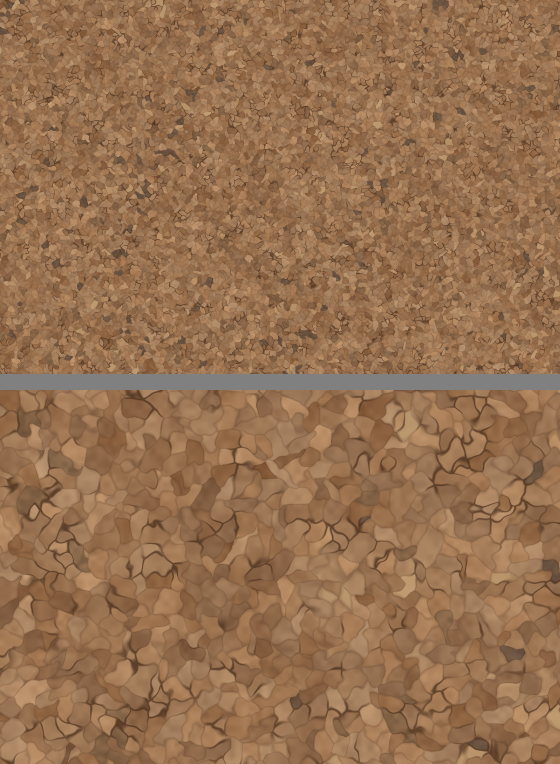
Top, the full canvas; bottom, a detail of the centre.
Give the GLSL for this texture, as a WebGL 1 fragment shader.

```glsl
precision highp float;
// Pressed cork board: small angular granules in warm browns with dark crevices.
// Granules are cells of a Voronoi pattern whose metric is stretched and turned
// per cell; value noise roughens the outlines and mottles the surface.

uniform vec2 u_resolution;

float hash(vec2 p) {
  return fract(sin(dot(p, vec2(127.1, 311.7))) * 43758.5453);
}

float noise(vec2 p) {
  vec2 i = floor(p);
  vec2 f = fract(p);
  f = f * f * (3.0 - 2.0 * f);
  return mix(mix(hash(i), hash(i + vec2(1.0, 0.0)), f.x),
             mix(hash(i + vec2(0.0, 1.0)), hash(i + 1.0), f.x), f.y);
}

// Finds the nearest granule: xy = its cell, z = gap to the next one, w = slope
vec4 granule(vec2 p) {
  vec2 home = floor(p);
  vec2 nearestCell = home;
  float nearest = 9.0;
  float second = 9.0;
  float slope = 0.0;
  for (int y = -2; y <= 2; y++) {
    for (int x = -2; x <= 2; x++) {
      vec2 cell = home + vec2(float(x), float(y));
      vec2 center = cell + vec2(hash(cell), hash(cell + 37.3));
      float angle = 6.2832 * hash(cell + 71.9);
      float stretch = 1.0 + 0.7 * hash(cell + 13.7);
      float size = 0.75 + 0.5 * hash(cell + 93.1);
      vec2 axis = vec2(cos(angle), sin(angle));
      vec2 d = p - center;
      vec2 local = vec2(dot(d, axis) / stretch, dot(d, vec2(-axis.y, axis.x)) * stretch);
      float dist = length(local) / size;
      if (dist < nearest) {
        second = nearest;
        nearest = dist;
        nearestCell = cell;
        slope = dot(d, axis);
      } else {
        second = min(second, dist);
      }
    }
  }
  return vec4(nearestCell, second - nearest, slope);
}

vec3 cork(vec2 uv) {
  // Ragged outlines
  vec2 p = uv * 62.0;
  p += 0.45 * (vec2(noise(p * 1.9), noise(p * 1.9 + 50.0)) - 0.5);
  vec4 grain = granule(p);
  vec2 id = grain.xy;

  // Body colour of the granule, with a few grey bark bits and pale chips
  float tone = 0.5 * (hash(id + 5.1) + hash(id + 23.4));
  tone += 0.12 * grain.w + 0.3 * (noise(uv * 170.0) - 0.5);
  tone += 0.12 * (noise(uv * 9.0) - 0.5);
  vec3 color = mix(vec3(0.51, 0.355, 0.235), vec3(0.735, 0.575, 0.425), tone);
  color += vec3(0.012, -0.002, -0.014) * (2.0 * hash(id + 61.7) - 1.0);
  float kind = hash(id + 44.2);
  float texture = 0.85 + 0.3 * noise(uv * 210.0);
  color = mix(color, vec3(0.38, 0.30, 0.235) * texture, 0.85 * step(kind, 0.013));
  color = mix(color, vec3(0.47, 0.355, 0.25) * texture, 0.7 * step(0.013, kind) * step(kind, 0.045));
  color = mix(color, vec3(0.77, 0.63, 0.46), 0.75 * step(0.985, kind));

  // Faint seams everywhere, deep crevices in places
  float seam = 1.0 - smoothstep(0.0, 0.2, grain.z);
  float depth = smoothstep(0.55, 0.85, noise(uv * 55.0 + 17.0));
  return mix(color, vec3(0.29, 0.185, 0.11), seam * (0.2 + 0.6 * depth));
}

void main() {
  // Four samples per pixel smooth the granule edges
  vec3 sum = vec3(0.0);
  for (int j = 0; j < 2; j++) {
    for (int i = 0; i < 2; i++) {
      vec2 offset = 0.5 * vec2(float(i), float(j)) - 0.25;
      sum += cork((gl_FragCoord.xy + offset) / u_resolution.y);
    }
  }
  gl_FragColor = vec4(sum / 4.0, 1.0);
}
```
